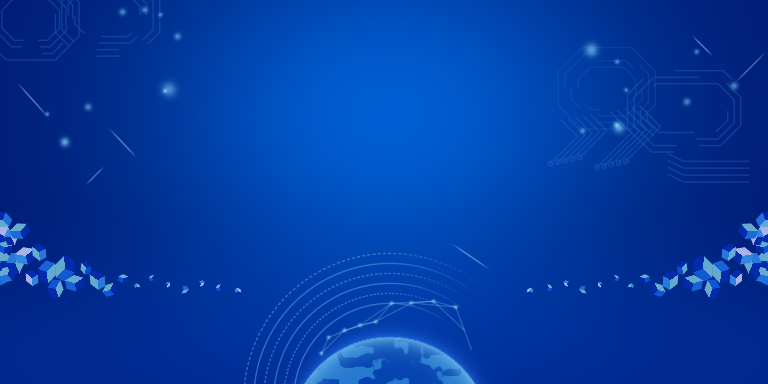
This background is drawn by a WebGL 2 fragment shader. Its source:

```glsl
#version 300 es
precision highp float;
uniform vec2 u_resolution;
out vec4 fragColor;

const vec3 NIGHT = vec3(0.0, 0.10, 0.44);
const vec3 AZURE = vec3(0.0, 0.37, 0.83);
const vec3 TRACE = vec3(0.16, 0.43, 0.80);
const vec3 ICE = vec3(0.46, 0.78, 0.95);

float hash(vec2 p) {
  return fract(sin(dot(p, vec2(127.1, 311.7))) * 43758.5453);
}

float noise(vec2 p) {
  vec2 i = floor(p), f = fract(p);
  f = f * f * (3.0 - 2.0 * f);
  vec2 e = vec2(1.0, 0.0);
  return mix(mix(hash(i), hash(i + e), f.x),
             mix(hash(i + e.yx), hash(i + e.xx), f.x), f.y);
}

float segment(vec2 p, vec2 a, vec2 b) {
  vec2 d = b - a;
  return length(p - a - d * clamp(dot(p - a, d) / dot(d, d), 0.0, 1.0));
}

float stroke(float d, float w, float px) {
  return 1.0 - smoothstep(0.0, w + px, abs(d));
}

float glow(vec2 p, vec2 c, float r) {
  float d = length(p - c) / r;
  return exp(-d * d);
}

// Streak that fades towards both ends
float streak(vec2 p, vec2 a, vec2 b, float px) {
  float fade = 1.0 - length(p - 0.5 * (a + b)) / (0.5 * length(b - a));
  return stroke(segment(p, a, b), 0.001, px) * smoothstep(0.0, 0.7, fade);
}

// Nested octagonal traces with gaps
float rings(vec2 p, vec2 c, float stretch, float px) {
  vec2 q = abs(p - c);
  q.x = max(q.x - stretch, 0.0);
  float oct = max(max(q.x, q.y), (q.x + q.y) * 0.7071);
  float sector = floor(atan(p.y - c.y, p.x - c.x) * 1.6), sum = 0.0;
  for (int i = 0; i < 4; i++) {
    float on = step(0.3, hash(vec2(sector, float(i)) + c));
    sum += on * stroke(oct - 0.055 - 0.017 * float(i), 0.0008, px);
  }
  return sum;
}

// Fan of bent traces ending in round pads
float fan(vec2 p, vec2 tip, vec2 arm, float px) {
  float sum = 0.0;
  for (int i = 0; i < 5; i++) {
    vec2 t = tip - vec2(0.019, 0.004) * float(i);
    vec2 a = t + vec2(-arm.x, arm.x) * 0.6, b = t - arm;
    sum += stroke(min(segment(p, t, a), segment(p, t, b)), 0.0008, px);
    sum += stroke(length(p - b) - 0.006, 0.001, px);
  }
  return sum;
}

// Turned box: hexagon outline split in three shaded faces
vec4 box(vec2 p, float size, float turn, float tint, float px) {
  float c = cos(turn), s = sin(turn);
  p = mat2(c, s, -s, c) * p * vec2(0.85, 1.1);
  vec2 q = abs(p);
  float d = max(q.x, q.x * 0.5 + q.y * 0.866) - size;
  float face = floor(mod(atan(p.y, p.x) - 0.5236, 6.2832) / 2.0944);
  vec3 lit = mix(ICE * 0.85, vec3(0.66, 0.70, 0.92), step(0.85, tint));
  vec3 side = mix(vec3(0.03, 0.30, 0.82), vec3(0.20, 0.54, 0.88), tint);
  vec3 col = face < 0.5 ? lit : (face < 1.5 ? side : vec3(0.02, 0.17, 0.68));
  return vec4(col, 1.0 - smoothstep(-0.5 * px, 0.5 * px, d));
}

void main() {
  float px = 1.0 / u_resolution.y;
  vec2 p = gl_FragCoord.xy * px;
  vec2 m = vec2(1.0 - abs(p.x - 1.0), p.y);

  // Backdrop
  vec2 g = (p - vec2(1.01, 0.70)) / vec2(0.64, 0.50);
  vec3 col = mix(NIGHT, AZURE, exp(-dot(g, g)));
  col += vec3(0.0, 0.05, 0.11) * (1.0 - smoothstep(0.05, 0.5, p.y));

  // Circuits in the upper corners
  float t = rings(p, vec2(0.28, 0.96), 0.03, px) + rings(p, vec2(0.08, 0.95), 0.02, px);
  t += rings(p, vec2(1.79, 0.71), 0.05, px) + 0.6 * rings(p, vec2(1.58, 0.77), 0.02, px);
  t += fan(p, vec2(1.72, 0.67), vec2(0.09), px) + fan(p, vec2(1.58, 0.66), vec2(0.07), px);
  for (int i = 0; i < 4; i++) {
    vec2 a = vec2(1.74, 0.60 - 0.018 * float(i)), b = a + vec2(0.04, -0.02);
    t += stroke(min(segment(p, a, b), segment(p, b, b + vec2(0.17, 0.0))), 0.0008, px);
  }
  col = mix(col, TRACE, 0.38 * min(t, 1.0));

  // Sparks and streaks
  float spark = 0.8 * glow(p, vec2(0.169, 0.63), 0.011) + 0.6 * glow(p, vec2(0.44, 0.767), 0.018);
  spark += 0.7 * glow(p, vec2(1.54, 0.87), 0.016) + 0.7 * glow(p, vec2(1.612, 0.667), 0.013);
  for (int i = 0; i < 14; i++) {
    float k = float(i), side = mod(k, 2.0);
    vec2 c = vec2(0.5 * hash(vec2(k, 1.0)) + 1.49 * side, 0.65 + 0.34 * hash(vec2(k, 2.0)));
    spark += 0.6 * glow(p, c, 0.005 + 0.005 * hash(vec2(k, 3.0)));
  }
  spark += 0.6 * streak(p, vec2(0.04, 0.79), vec2(0.13, 0.69), px);
  spark += 0.6 * streak(p, vec2(0.28, 0.67), vec2(0.36, 0.585), px);
  spark += 0.5 * streak(p, vec2(0.22, 0.515), vec2(0.275, 0.57), px);
  spark += 0.6 * streak(p, vec2(1.80, 0.91), vec2(1.86, 0.85), px);
  spark += 0.5 * streak(p, vec2(1.91, 0.78), vec2(2.0, 0.87), px);
  spark += 0.6 * streak(p, vec2(1.17, 0.37), vec2(1.28, 0.295), px);
  col = mix(col, ICE, min(spark, 1.0));

  // Orbits, dotted on every second one
  vec2 o = p - vec2(1.015, -0.04);
  float r = length(o), ang = atan(o.y, o.x), orbit = 0.0;
  for (int i = 0; i < 6; i++) {
    float k = float(i), dots = smoothstep(0.2, 0.6, abs(fract(ang * 28.0) - 0.5) * 2.0);
    orbit += stroke(r - 0.25 - 0.026 * k, 0.0008, px) * mix(1.0, dots, mod(k, 2.0));
  }
  col = mix(col, ICE, 0.42 * min(orbit, 1.0) * smoothstep(0.7, 1.8, ang));

  // Linked nodes above the globe
  float net = 0.0;
  for (int i = 0; i < 9; i++) {
    vec2 n[3];
    for (int j = 0; j < 3; j++) {
      float k = float(i + j), a = 2.55 - 0.2 * k;
      n[j] = (0.18 + 0.12 * hash(vec2(k, 7.0))) * vec2(cos(a), sin(a));
    }
    net += 0.3 * stroke(min(segment(o, n[0], n[1]), segment(o, n[0], n[2])), 0.0006, px);
    net += 0.7 * glow(o, n[0], 0.005);
  }
  col = mix(col, ICE, min(net, 0.8));

  // Globe with land and a bright rim
  float d = length(p - vec2(1.015, -0.141)) - 0.263;
  float land = smoothstep(0.48, 0.56, noise(p * vec2(22.0, 34.0)) * 0.7 + noise(p * 70.0) * 0.3);
  vec3 ball = mix(vec3(0.02, 0.27, 0.70), vec3(0.22, 0.60, 0.88), land * 0.7);
  ball = mix(ball, ICE, exp(d * 45.0) * 0.9);
  col = mix(col, ball, (1.0 - smoothstep(-px, px, d)) * 0.9);
  col += 0.2 * ICE * exp(-max(d, 0.0) * 60.0) * step(0.0, d);

  // Boxes drifting inward from both sides
  for (int i = 0; i < 27; i++) {
    float k = float(i), x = 0.62 * pow(k / 26.0, 2.1);
    float spread = 0.17 * exp(-x * 5.0) + 0.015;
    float y = 0.25 + 0.12 * exp(-x * 7.0) + spread * (fract(k * 0.618) - 0.5);
    float size = mix(0.026, 0.010, smoothstep(0.1, 0.42, x)) * (0.6 + 0.5 * hash(vec2(k, 4.0)));
    vec4 b = box(m - vec2(x, y), size, 6.28 * hash(vec2(k, 5.0)), hash(vec2(k, 6.0)), px);
    col = mix(col, b.rgb, b.a);
  }
  fragColor = vec4(clamp(col, 0.0, 1.0), 1.0);
}
```
